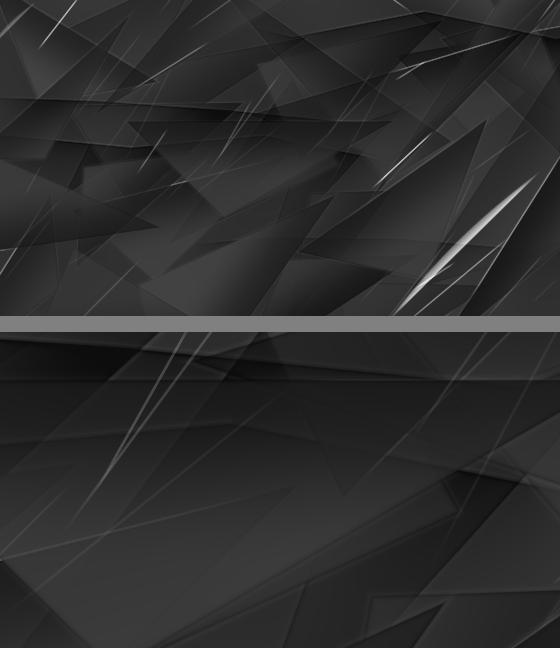
Top: the whole. Bottom: its middle third, enlarged.
Reproduce this background procedurally as a Shadertoy shader.

```glsl
const float ASPECT = 1.78;
const float TAU = 6.2831853;

float hash(float n, float salt) {
    vec2 v = fract(vec2(n, salt) * vec2(0.1731, 0.3197) + 0.137);
    v += dot(v, v.yx + 19.19);
    return fract((v.x + v.y) * v.x * 17.31);
}

vec2 gradientAt(vec2 cell) {
    float angle = TAU * hash(cell.x + 3.7, cell.y + 8.3);
    return vec2(cos(angle), sin(angle));
}

float gradientNoise(vec2 p) {
    vec2 i = floor(p), f = fract(p);
    vec2 u = f * f * f * (f * (f * 6.0 - 15.0) + 10.0);
    vec2 e = vec2(1.0, 0.0);
    float low = mix(dot(gradientAt(i), f), dot(gradientAt(i + e.xy), f - e.xy), u.x);
    float high = mix(dot(gradientAt(i + e.yx), f - e.yx), dot(gradientAt(i + e.xx), f - e.xx), u.x);
    return mix(low, high, u.y);
}

// Signed distance to the line a-b, positive on its left
float sideOf(vec2 p, vec2 a, vec2 b) {
    vec2 d = normalize(b - a);
    return d.x * (p.y - a.y) - d.y * (p.x - a.x);
}

// Soft line with tapered ends
float thread(vec2 p, vec2 a, vec2 b, float width, float aa) {
    vec2 d = b - a;
    float t = dot(p - a, d) / dot(d, d);
    float taper = smoothstep(0.0, 0.25, t) * (1.0 - smoothstep(0.8, 1.0, t));
    return taper * (1.0 - smoothstep(width, width + aa, abs(sideOf(p, a, b))));
}

// Three families of direction: steep, shallow and falling
float foldAngle(float pick, float jitter) {
    float angle = pick < 0.45 ? 0.8 : (pick < 0.72 ? 0.22 : -0.72);
    return angle + (jitter - 0.5) * 0.45;
}

// Bent fold with a shadow below it, fading out along its length
float paintRidge(float tone, vec2 p, float id, float height, float aa) {
    float x = p.x / 0.42 + hash(id, 1.0);
    float k = floor(x);
    float left = hash(k, id + 20.0), right = hash(k + 1.0, id + 20.0);
    float slope = (right - left) * 0.2 / 0.42;
    float depth = height + 0.2 * (mix(left, right, fract(x)) - 0.5) - p.y;
    depth /= sqrt(1.0 + slope * slope);
    float reach = 1.0 - smoothstep(0.45, 0.75, abs(p.x - ASPECT * hash(id, 19.0)));
    float below = smoothstep(-aa, aa, depth);
    float shadow = below * exp(-max(depth, 0.0) / 0.09);
    float crease = exp(-abs(depth - 0.001) / 0.002);
    float rim = exp(-abs(depth + 0.004) / 0.002) * (0.04 + 0.16 * pow(right, 3.0) * fract(x));
    return tone + reach * (rim - 0.08 * shadow - 0.07 * crease);
}

// Translucent triangle shaded away from its first edge
float paintFacet(float tone, vec2 p, vec2 centre, float id, float aa) {
    float angle = foldAngle(hash(id, 2.0), hash(id, 3.0)) + step(0.5, hash(id, 4.0)) * TAU * 0.5;
    vec2 along = vec2(cos(angle), sin(angle));
    vec2 across = vec2(-along.y, along.x);
    float len = mix(0.4, 0.95, hash(id, 5.0));
    float rise = mix(0.14, 0.38, hash(id, 6.0));
    vec2 a = centre - along * len * 0.5 - across * rise * 0.35;
    vec2 b = a + along * len;
    vec2 c = a + along * len * mix(0.1, 0.9, hash(id, 7.0)) + across * rise;

    float edge = sideOf(p, a, b);
    float inside = min(edge, min(sideOf(p, b, c), sideOf(p, c, a)));
    float cover = smoothstep(-aa, aa, inside);
    float shade = mix(0.18, 0.245, hash(id, 8.0)) + mix(-0.095, 0.04, smoothstep(0.0, 0.2, edge));
    tone = mix(tone, shade, cover * mix(0.4, 0.92, hash(id, 9.0)));
    tone -= 0.06 * cover * exp(-abs(inside) / 0.002);
    tone += 0.06 * hash(id, 20.0) * exp(-abs(inside + 0.003) / 0.0018);
    float glint = thread(p, a, mix(a, b, mix(0.3, 1.0, hash(id, 10.0))), 0.0008, aa);
    return tone + glint * mix(0.04, 0.42, pow(hash(id, 11.0), 3.0));
}

// Bright lens-shaped opening, strongest on its right edge
float sliver(vec2 p, vec2 a, vec2 b, float width, float aa) {
    vec2 d = b - a;
    float t = clamp(dot(p - a, d) / dot(d, d), 0.0, 1.0);
    float bulge = width * sin(t * TAU * 0.5);
    float s = sideOf(p, a, b);
    float cover = smoothstep(-aa, aa, s) * (1.0 - smoothstep(-aa, aa, s - bulge));
    cover *= smoothstep(0.0, 0.15, t * (1.0 - t));
    return cover * mix(1.0, 0.4, clamp(s / max(bulge, 0.001), 0.0, 1.0));
}

void mainImage(out vec4 fragColor, in vec2 fragCoord) {
    vec2 p = fragCoord / iResolution.y;
    p.x *= ASPECT * iResolution.y / iResolution.x;
    float aa = 1.0 / iResolution.y;
    float tone = 0.2 + 0.06 * gradientNoise(p * 1.8);

    // Facets in shuffled order on a jittered grid
    for (int i = 0; i < 28; i++) {
        float id = float(i);
        float slot = mod(id * 11.0, 28.0);
        vec2 cell = vec2(mod(slot, 7.0), floor(slot / 7.0));
        vec2 jitter = vec2(hash(id, 12.0), hash(id, 13.0));
        vec2 centre = (cell + jitter) / vec2(7.0, 4.0) * vec2(ASPECT, 1.0);
        tone = paintFacet(tone, p, centre, id, aa);
        if (i % 7 == 6) tone = paintRidge(tone, p, id, 0.1 + id * 0.03, aa);
    }

    // Fine rising scratches, a few of them bright
    for (int i = 0; i < 34; i++) {
        float id = float(i) + 50.0;
        float angle = mix(0.55, 1.15, hash(id, 14.0));
        vec2 a = vec2(hash(id, 15.0) * ASPECT, hash(id, 16.0) * 1.1 - 0.1);
        vec2 b = a + vec2(cos(angle), sin(angle)) * mix(0.12, 0.5, hash(id, 17.0));
        tone += thread(p, a, b, 0.0009, aa) * mix(0.04, 0.55, pow(hash(id, 18.0), 3.0));
    }

    // Light breaking through the folds
    tone += 0.68 * sliver(p, vec2(1.22, -0.03), vec2(1.73, 0.47), 0.026, aa);
    tone += 0.3 * sliver(p, vec2(-0.05, 0.83), vec2(0.12, 1.0), 0.012, aa);

    fragColor = vec4(vec3(clamp(tone, 0.05, 0.88)), 1.0);
}
```
